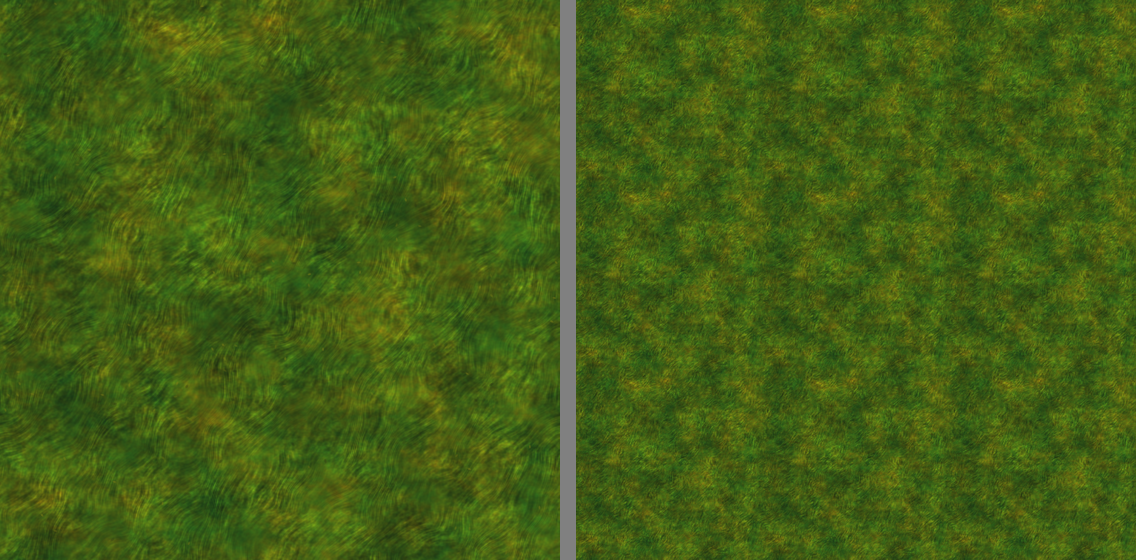
Left: one tile. Right: repeated 3 by 3.
Give the GLSL for this texture, as a WebGL 2 fragment shader.

```glsl
#version 300 es
precision highp float;
// Mossy meadow turf seen from above: broad cloudy patches, small tufts,
// leaning blades from sheared noise, soft grain and a few tiny flecks.
// Every noise wraps on whole periods, so the square tiles without a seam.

#define BASE_COLOR vec3(0.257, 0.369, 0.078)
#define TONE_RANGE vec3(0.168, 0.150, 0.05)
#define HUE_RANGE vec3(0.115, -0.03, -0.10)
#define PATCH_CELLS vec2(5.0, 6.0)
#define TUFT_CELLS vec2(26.0, 33.0)
#define GRAIN_CELLS vec2(98.0, 112.0)
#define PATCH_AMOUNT 0.70
#define TUFT_AMOUNT 0.38
#define BLADE_AMOUNT 0.56
#define GRAIN_AMOUNT 0.30
#define BEND 0.006
#define FLECK_CELLS 46.0

uniform vec2 u_resolution;
out vec4 fragColor;

// Integer hash of a cell and a seed, giving three values in 0..1
vec3 hash3(vec2 cell, float seed) {
    uvec3 v = uvec3(ivec3(vec3(cell, seed)));
    v = v * 1664525u + 1013904223u;
    v.x += v.y * v.z; v.y += v.z * v.x; v.z += v.x * v.y;
    v ^= v >> 16u;
    v.x += v.y * v.z; v.y += v.z * v.x; v.z += v.x * v.y;
    return vec3(v >> 8u) / 16777216.0;
}

float cornerSlope(vec2 cell, vec2 offset, vec2 period, float seed) {
    float angle = 6.28318 * hash3(mod(cell, period), seed).x;
    return dot(vec2(cos(angle), sin(angle)), offset);
}

// Wrapping gradient noise, scaled to a spread of about one
float noise(vec2 p, vec2 period, float seed) {
    vec2 i = floor(p), f = p - i;
    vec2 w = f * f * f * (f * (f * 6.0 - 15.0) + 10.0);
    vec2 e = vec2(1.0, 0.0);
    float low = mix(cornerSlope(i, f, period, seed),
                    cornerSlope(i + e.xy, f - e.xy, period, seed), w.x);
    float high = mix(cornerSlope(i + e.yx, f - e.yx, period, seed),
                     cornerSlope(i + e.xx, f - e.xx, period, seed), w.x);
    return 4.5 * mix(low, high, w.y);
}

// Layered noise, normalised so that the spread stays near one
float fbm(vec2 p, vec2 cells, int octaves, float gain, float seed) {
    float sum = 0.0, power = 0.0, amp = 1.0;
    for (int k = 0; k < octaves; k++) {
        sum += amp * noise(p * cells + 0.37 * float(k), cells, seed + float(k));
        power += amp * amp;
        amp *= gain;
        cells *= 2.0;
    }
    return sum * inversesqrt(power);
}

// Blades leaning right: whole-number shears keep the tiling intact
float blades(vec2 p) {
    vec2 bend = BEND * vec2(fbm(p, vec2(9.0), 2, 0.6, 41.0),
                            fbm(p, vec2(8.0), 2, 0.6, 47.0));
    vec2 q = p + bend;
    float steep = fbm(vec2(2.0 * q.x - q.y, q.x), vec2(54.0, 74.0), 2, 0.65, 51.0);
    float slanted = fbm(vec2(q.x - q.y, q.y), vec2(84.0, 46.0), 2, 0.65, 57.0);
    float choice = smoothstep(-0.8, 0.8, noise(p * 11.0, vec2(11.0), 61.0));
    return mix(steep, slanted, choice);
}

// Sparse soft specks, at most one in each cell
float flecks(vec2 p, float cells, float share, float seed) {
    vec2 g = p * cells, cell = floor(g);
    vec3 r = hash3(mod(cell, cells), seed);
    vec3 s = hash3(mod(cell, cells), seed + 1.0);
    vec2 d = g - cell - mix(vec2(0.3), vec2(0.7), r.xy);
    float turn = 3.14159 * s.x;
    d = mat2(cos(turn), -sin(turn), sin(turn), cos(turn)) * d;
    float dist = length(d * vec2(1.0, 1.7));
    return step(r.z, share) * mix(0.4, 1.0, s.y) * (1.0 - smoothstep(0.03, 0.22, dist));
}

void main() {
    vec2 p = gl_FragCoord.xy / u_resolution;

    // Tone: patches, tufts, blades and grain
    float patches = fbm(p, PATCH_CELLS, 4, 0.72, 1.0);
    float tufts = fbm(p, TUFT_CELLS, 2, 0.7, 11.0);
    float grain = fbm(p, GRAIN_CELLS, 2, 0.7, 21.0);
    float vigour = clamp(1.0 + 0.25 * noise(p * 13.0, vec2(13.0), 71.0), 0.5, 1.5);
    float tone = PATCH_AMOUNT * patches + TUFT_AMOUNT * tufts
               + vigour * (BLADE_AMOUNT * blades(p) + GRAIN_AMOUNT * grain);

    // Hue: fresh green against dry olive, warmer on the lighter patches
    float hue = 0.7 * fbm(p, vec2(7.0, 9.0), 5, 0.75, 31.0)
              + 0.4 * patches + 0.3 * fbm(p, vec2(70.0, 80.0), 2, 0.7, 81.0);
    vec3 color = BASE_COLOR * exp(TONE_RANGE * tone + HUE_RANGE * hue);

    // Dry yellow flecks and dark gaps
    color = mix(color, vec3(0.50, 0.50, 0.09), 0.55 * flecks(p, FLECK_CELLS, 0.09, 91.0));
    color = mix(color, vec3(0.15, 0.19, 0.06), 0.50 * flecks(p, FLECK_CELLS - 9.0, 0.10, 95.0));
    fragColor = vec4(color, 1.0);
}
```
